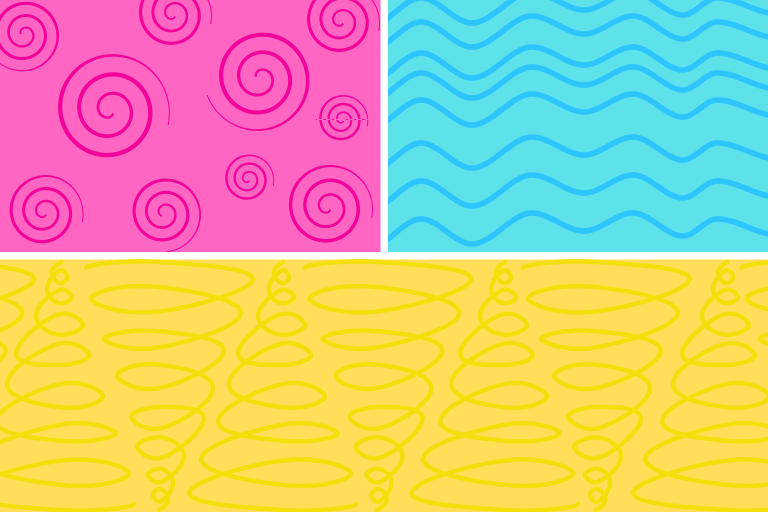
Reproduce this pattern procedurally as a WebGL 2 fragment shader.

```glsl
#version 300 es
precision highp float;
// Three doodled panels: tapered spirals on pink, hand-drawn waves on cyan,
// and looping scribbles on yellow. Spirals use polar distance, waves use eased
// extremes, and scribbles use one cardinal spline, repeated and half-turned.

uniform vec2 u_resolution;
out vec4 outColor;

const vec2 GRID = vec2(768.0, 512.0);   // layout units, y pointing down
const float TAU = 6.2831853;

const vec3 PINK = vec3(1.0, 0.40, 0.77);
const vec3 MAGENTA = vec3(0.95, 0.01, 0.60);
const vec3 CYAN = vec3(0.36, 0.885, 0.91);
const vec3 BLUE = vec3(0.18, 0.77, 1.0);
const vec3 YELLOW = vec3(1.0, 0.87, 0.35);
const vec3 LEMON = vec3(0.96, 0.875, 0.04);

// Spirals: centre, tail radius, tail angle in turns
const vec4 SPIRALS[10] = vec4[10](
  vec4(24, 34, 38.5, 0.60), vec4(110, 110, 60, -0.04),
  vec4(173, 14, 39, -0.04), vec4(341, 21, 39, -0.04),
  vec4(260, 78, 55.5, 0.55), vec4(342, 119.5, 26, -0.04),
  vec4(248, 179, 26, -0.04), vec4(44, 212, 39.5, -0.04),
  vec4(164, 213, 39, 0.76), vec4(328, 207, 45, -0.04));

// Wave extremes (x, drop) and the height of each wave
const vec2 EXTREMES[9] = vec2[9](
  vec2(370, 28), vec2(421, 0), vec2(472, 25), vec2(532, -6), vec2(584, 12),
  vec2(633, -6), vec2(683, 17), vec2(717, 0), vec2(778, 16));
const float WAVES[8] = float[8](-2.0, 22.0, 53.0, 73.0, 100.0, 143.0, 181.0, 219.0);

// Scribble loops: left end, right turn; then half the thickness of each loop
const vec4 LOOPS[9] = vec4[9](
  vec4(86, 268, 280, 268), vec4(91, 299, 253, 279), vec4(104, 339, 241, 312),
  vec4(117, 376, 224, 350), vec4(131, 417, 213, 387), vec4(137, 447, 204, 418),
  vec4(148, 475, 184, 456), vec4(153, 495, 173, 483), vec4(152, 509, 168, 500));
const float BULGE[9] = float[9](6.0, 12.5, 8.0, 11.5, 10.0, 9.5, 6.0, 6.0, 1.0);

float coverage(float d, float pixel) { return clamp(0.5 - d / pixel, 0.0, 1.0); }

float boxDistance(vec2 p, vec2 lo, vec2 hi) {
  vec2 d = max(lo - p, p - hi);
  return max(d.x, d.y);
}

float segmentDistance(vec2 p, vec2 a, vec2 b) {
  vec2 ab = b - a;
  return length(p - a - ab * clamp(dot(p - a, ab) / max(dot(ab, ab), 1e-4), 0.0, 1.0));
}

// Shrinking spiral whose stroke swells in the outer turn
float spiralDistance(vec2 p, vec4 s) {
  vec2 q = p - s.xy;
  float turn = fract(atan(-q.y, q.x) / TAU - s.w);
  float best = 1e3;
  for (int i = 0; i < 3; i++) {
    float t = turn + float(i);
    float radius = s.z * (1.0 - 0.317 * t);
    float swell = smoothstep(0.0, 0.6, t) * (1.0 - 0.5 * smoothstep(1.0, 2.9, t));
    float halfWidth = 0.5 + 0.028 * s.z * swell;
    if (t < 2.9) best = min(best, abs(length(q) - radius) - halfWidth);
  }
  return best;
}

// Eased curve through the extremes: x is the drop, y is the slope
vec2 waveProfile(float x) {
  vec2 profile = vec2(0.0);
  for (int i = 0; i < 8; i++) {
    vec2 a = EXTREMES[i], span = EXTREMES[i + 1] - a;
    float u = (x - a.x) / span.x;
    if (u >= 0.0 && u < 1.0)
      profile = vec2(a.y + span.y * u * u * (3.0 - 2.0 * u), 6.0 * u * (1.0 - u) * span.y / span.x);
  }
  return profile;
}

// Each loop runs right turn, underside, left end, top side
vec2 loopPoint(int k) {
  int i = k / 4, side = k % 4;
  vec4 ends = LOOPS[i];
  if (side == 0) return ends.zw;
  if (side == 2) return ends.xy;
  float width = ends.z - ends.x;
  return ends.xy + (side == 1 ? vec2(0.42 * width, BULGE[i]) : vec2(0.38 * width, -BULGE[i]));
}

float scribbleDistance(vec2 p, float period) {
  p.x = mod(p.x - 170.0 + 0.5 * period, period) + 170.0 - 0.5 * period;
  float best = 1e3;
  for (int k = 2; k < 33; k++) {
    vec2 a = loopPoint(k), b = loopPoint(k + 1);
    if (abs(p.y - b.y) > 60.0) continue;
    vec2 ta = 0.68 * (b - loopPoint(k - 1)), tb = 0.68 * (loopPoint(k + 2) - a);
    vec2 last = a;
    for (int j = 1; j <= 8; j++) {
      float u = float(j) / 8.0, v = 1.0 - u;
      vec2 next = a * v * v * (1.0 + 2.0 * u) + b * u * u * (3.0 - 2.0 * u) + u * v * (ta * v - tb * u);
      best = min(best, segmentDistance(p, last, next));
      last = next;
    }
  }
  return best;
}

void main() {
  vec2 uv = gl_FragCoord.xy / u_resolution;
  vec2 p = vec2(uv.x, 1.0 - uv.y) * GRID;
  float pixel = GRID.y / u_resolution.y;

  // Spiral panel
  float spirals = 1e3;
  for (int i = 0; i < 10; i++) spirals = min(spirals, spiralDistance(p, SPIRALS[i]));
  vec3 pinkPanel = mix(PINK, MAGENTA, coverage(spirals, pixel));

  // Wave panel
  vec2 profile = waveProfile(p.x);
  float waves = 1e3;
  for (int i = 0; i < 8; i++)
    waves = min(waves, abs(p.y - WAVES[i] - profile.x) / sqrt(1.0 + profile.y * profile.y));
  vec3 cyanPanel = mix(CYAN, BLUE, coverage(waves - 2.8, pixel));

  // Panels on white, then scribbles over the lower panel
  vec3 color = vec3(1.0);
  color = mix(color, pinkPanel, coverage(boxDistance(p, vec2(-9), vec2(380.5, 252)), pixel));
  color = mix(color, cyanPanel, coverage(boxDistance(p, vec2(388, -9), vec2(780, 252)), pixel));
  color = mix(color, YELLOW, coverage(259.5 - p.y, pixel));
  if (p.y > 250.0) {
    float ink = min(scribbleDistance(p, 218.5), scribbleDistance(vec2(220, 772) - p, 222.0));
    color = mix(color, LEMON, coverage(ink - 2.2, pixel));
  }
  outColor = vec4(color, 1.0);
}
```
